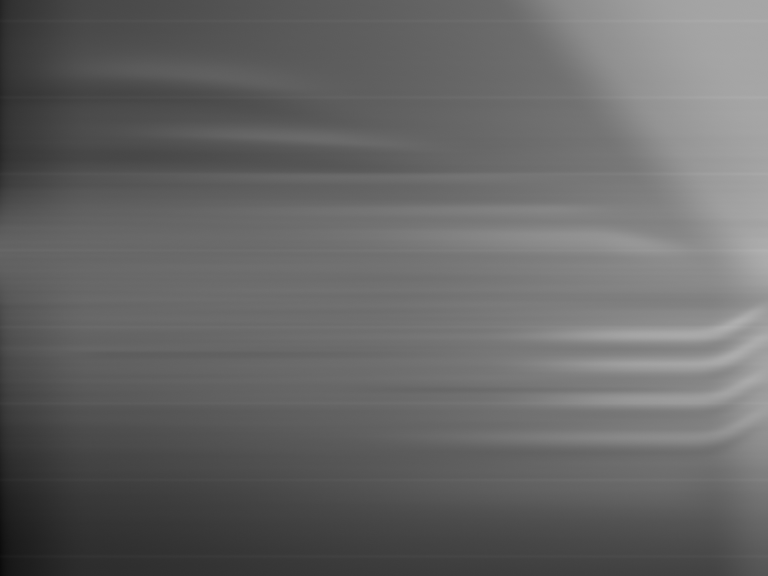
A WebGL 1 fragment shader for this background:

```glsl
precision highp float;
// Grey motion-blurred backdrop: horizontal light streaks and a soft beam at the upper right.
uniform vec2 u_resolution;

float hash(vec2 p) {
  return fract(sin(dot(p, vec2(127.1, 311.7))) * 4375.85);
}

float cornerSlope(vec2 cell, vec2 offset) {
  float angle = 6.2832 * hash(cell);
  return dot(vec2(cos(angle), sin(angle)), offset);
}

float gradientNoise(vec2 p) {
  vec2 i = floor(p), f = p - i;
  vec2 w = f * f * f * (f * (f * 6.0 - 15.0) + 10.0);
  vec2 e = vec2(1.0, 0.0);
  float low = mix(cornerSlope(i, f), cornerSlope(i + e, f - e), w.x);
  float high = mix(cornerSlope(i + e.yx, f - e.yx), cornerSlope(i + 1.0, f - 1.0), w.x);
  return mix(low, high, w.y);
}

// Fades in across span.xy and out across span.zw
float envelope(float x, vec4 span) {
  return smoothstep(span.x, span.y, x) * (1.0 - smoothstep(span.z, span.w, x));
}

// Horizontal ridge at a given height, with separate softness above and below
float streak(vec2 p, float height, vec4 span, float above, float below) {
  float d = p.y - height;
  float q = d / (d > 0.0 ? above : below);
  return exp(-q * q) * envelope(p.x, span);
}

// Broad tone blended between left, middle and right vertical gradients
float baseTone(vec2 p) {
  float left = mix(0.17, 0.40, smoothstep(0.0, 0.48, p.y))
    - 0.11 * smoothstep(0.58, 0.74, p.y) - 0.02 * smoothstep(0.9, 1.0, p.y);
  float middle = mix(0.21, 0.44, smoothstep(-0.1, 0.42, p.y))
    - 0.06 * smoothstep(0.6, 0.72, p.y);
  float right = mix(0.25, 0.56, smoothstep(-0.05, 0.36, p.y))
    - 0.06 * smoothstep(0.5, 0.75, p.y);
  float tone = mix(left, middle, smoothstep(0.0, 0.6, p.x));
  return mix(tone, right, smoothstep(0.45, 1.0, p.x));
}

// Diagonal beam whose left border leans towards the right edge
float beam(vec2 p) {
  float d = p.x - mix(0.97, 0.67, (p.y - 0.49) / 0.51);
  float body = 0.09 * smoothstep(-0.03, 0.07, d) + 0.06 * smoothstep(0.0, 0.22, d);
  return body * smoothstep(0.46, 0.56, p.y);
}

// Dark left border and pale right border
float sideLight(vec2 p) {
  float open = exp(-pow((p.y - 0.56) / 0.08, 2.0));
  float shade = 0.07 * (1.0 - smoothstep(0.0, 0.12, p.x)) * (1.0 - 0.8 * open);
  shade += 0.06 * exp(-p.x / 0.008) * (1.0 - open);
  float glow = 0.07 * smoothstep(0.92, 1.0, p.x) * (1.0 - smoothstep(0.4, 0.65, p.y));
  return glow - shade;
}

// Wide folds over the upper left and centre
float upperStreaks(vec2 p) {
  float sag = max(p.x - 0.12, 0.0);
  vec2 q = p + vec2(0.0, 0.38 * sag * sag);
  float light = 0.05 * streak(q, 0.877, vec4(0.0, 0.2, 0.25, 0.5), 0.03, 0.016);
  light -= 0.03 * streak(q, 0.833, vec4(-0.1, 0.1, 0.3, 0.52), 0.025, 0.02);
  q = p + vec2(0.0, 0.13 * sag * sag);
  light += 0.06 * streak(q, 0.769, vec4(0.08, 0.35, 0.4, 0.64), 0.018, 0.01);
  light -= 0.03 * streak(q, 0.727, vec4(-0.1, 0.2, 0.4, 0.65), 0.02, 0.018);
  light += 0.05 * streak(p, 0.693, vec4(0.05, 0.45, 0.55, 0.82), 0.005, 0.012);
  light += 0.045 * streak(p, 0.638, vec4(0.2, 0.65, 0.7, 0.83), 0.007, 0.016);
  q = p + vec2(0.0, 0.03 * smoothstep(0.76, 0.94, p.x));
  light += 0.075 * streak(q, 0.590, vec4(0.3, 0.73, 0.8, 0.94), 0.016, 0.024);
  return light;
}

// Stacked ridges that curl upward near the right edge
float lowerStreaks(vec2 p) {
  float curl = smoothstep(0.88, 1.02, p.x);
  vec2 q = p - vec2(0.0, 0.055 * curl * curl);
  float light = 0.0;
  for (int i = 0; i < 4; i++) {
    float n = float(i);
    float height = 0.42 - 0.05 * n - 0.0033 * n * n;
    float start = n > 2.5 ? 0.4 : 0.62;
    vec4 span = vec4(start, 0.84, 0.93, 1.04);
    light += (0.11 - 0.013 * n) * streak(q, height, span, 0.011, 0.015);
    light -= 0.035 * streak(q, height - 0.024, span, 0.012, 0.013);
  }
  light -= 0.03 * streak(p, 0.324, vec4(0.4, 0.6, 0.8, 0.95), 0.005, 0.007);
  light -= 0.03 * streak(p, 0.386, vec4(0.06, 0.15, 0.3, 0.75), 0.004, 0.009);
  light -= 0.04 * streak(p, 0.475, vec4(0.6, 0.9, 1.1, 1.2), 0.02, 0.015);
  return light + 0.025 * streak(p, 0.145, vec4(0.3, 0.7, 0.85, 0.96), 0.05, 0.03);
}

// Evenly spaced hairlines and fine sideways grain
float fineLines(vec2 p) {
  float gap = 0.1328;
  float d = abs(mod(p.y - 0.034 + 0.5 * gap, gap) - 0.5 * gap);
  float hairline = 0.018 * exp(-pow(d / 0.0028, 2.0));
  float grain = 0.022 * gradientNoise(p * vec2(1.6, 42.0))
    + 0.014 * gradientNoise(p * vec2(2.3, 110.0) + 17.0);
  return hairline + grain * exp(-pow((p.y - 0.48) / 0.3, 2.0));
}

void main() {
  vec2 p = gl_FragCoord.xy / u_resolution;
  float tone = baseTone(p) + beam(p) + sideLight(p);
  tone += upperStreaks(p) + lowerStreaks(p) + fineLines(p);
  tone += (hash(gl_FragCoord.xy) - 0.5) / 255.0;
  gl_FragColor = vec4(vec3(clamp(tone, 0.0, 1.0)), 1.0);
}
```
